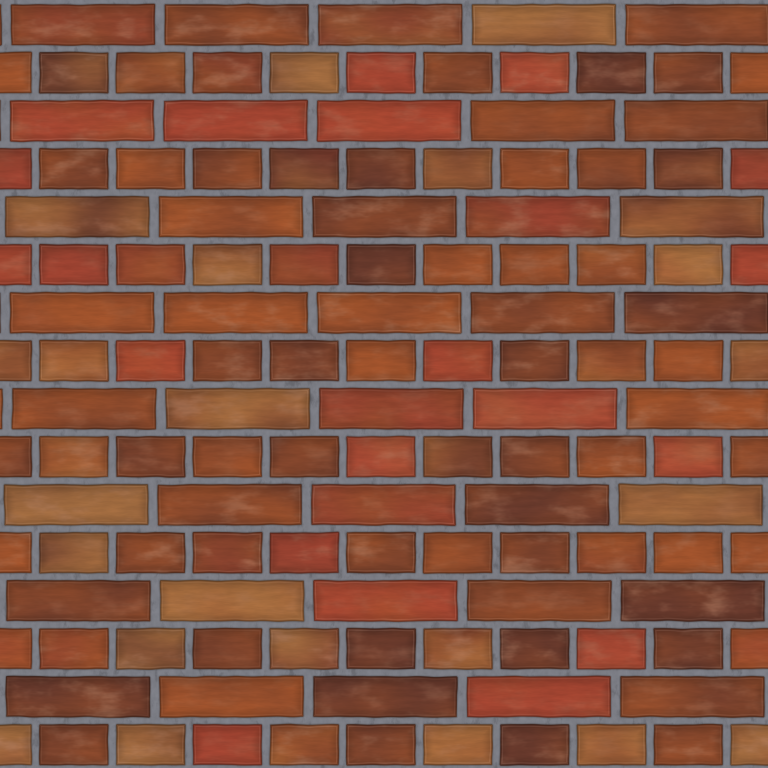
Write a Shadertoy shader that draws this texture.

```glsl
// Weathered red-brown brick wall: rows of long stretchers alternating with short headers.

const float ROWS = 16.0;
const float STRETCHERS = 5.0;          // long bricks per row
const float HEADERS = 10.0;            // short bricks per row
const float HEADER_SHIFT = 0.0462;     // first header joint
const float ROW_SLIP = 0.011;          // random sideways slip of stretcher rows
const float BED_JOINT = 0.0092;        // mortar between rows
const float STRETCHER_JOINT = 0.0125;  // mortar between long bricks
const float HEADER_JOINT = 0.0100;     // mortar between short bricks
const float CORNER = 0.0015;
const float EDGE_WOBBLE = 0.0014;
const float TILT = 0.010;
const float SMOKE = 0.42;              // strength of the pale bloom

const vec3 DARK_BROWN = vec3(0.39, 0.215, 0.165);
const vec3 ORANGE = vec3(0.60, 0.31, 0.165);
const vec3 TAN = vec3(0.63, 0.43, 0.25);
const vec3 RED = vec3(0.64, 0.26, 0.19);
const vec3 BLOOM = vec3(0.68, 0.49, 0.39);
const vec3 MORTAR = vec3(0.485, 0.49, 0.52);
const vec3 MORTAR_DARK = vec3(0.33, 0.33, 0.35);

vec3 hash3(vec2 p) {
    vec3 q = fract(p.xyx * vec3(0.1031, 0.1030, 0.0973));
    q += dot(q, q.yxz + 33.33);
    return fract((q.xxy + q.yzz) * q.zyx);
}

// Gradient noise, about -0.7 to 0.7
float corner(vec2 cell, vec2 offset) {
    float angle = 6.2832 * hash3(cell).x;
    return dot(vec2(cos(angle), sin(angle)), offset);
}

float noise(vec2 p) {
    vec2 i = floor(p), f = p - i;
    vec2 u = f * f * f * (f * (f * 6.0 - 15.0) + 10.0);
    vec2 e = vec2(1.0, 0.0);
    return mix(mix(corner(i, f), corner(i + e, f - e), u.x),
               mix(corner(i + e.yx, f - e.yx), corner(i + 1.0, f - 1.0), u.x), u.y);
}

float fbm(vec2 p) {
    float sum = 0.0, amp = 0.6;
    for (int i = 0; i < 4; i++) {
        sum += amp * noise(p);
        p = p * 2.03 + 17.3;
        amp *= 0.5;
    }
    return sum;
}

float roundBox(vec2 p, vec2 halfSize, float radius) {
    vec2 q = abs(p) - halfSize + radius;
    return length(max(q, 0.0)) + min(max(q.x, q.y), 0.0) - radius;
}

vec3 brickColor(vec2 p, vec2 halfSize, float depth, vec3 tone, vec3 wear) {
    vec2 seed = wear.xy * 60.0 + tone.yz * 37.0;

    // Fired tone, drifting slowly across each brick
    float drift = 0.55 * noise(p * vec2(11.0, 17.0) + seed);
    vec3 color = mix(DARK_BROWN, ORANGE, clamp(tone.x + drift, 0.0, 1.0));
    color = mix(color, TAN, 0.85 * smoothstep(0.68, 1.0, tone.y + 0.3 * drift));
    color = mix(color, RED, 0.85 * smoothstep(0.66, 1.0, tone.z - 0.3 * drift));

    // Pale smoky bloom and fine horizontal streaks
    float cloud = smoothstep(-0.08, 0.5, fbm(p * vec2(20.0, 42.0) + seed.yx));
    color = mix(color, BLOOM, SMOKE * (0.35 + 0.9 * wear.z) * cloud);
    color *= 1.0 + 0.11 * fbm(p * vec2(34.0, 190.0) + seed);

    // Darker border, dark outline and thin worn rim
    color *= mix(0.87, 1.03, smoothstep(0.0, 0.016, depth));
    color *= 1.0 - 0.04 * p.y / halfSize.y;
    float rim = smoothstep(0.0015, 0.003, depth) - smoothstep(0.003, 0.0045, depth);
    color += 0.045 * rim * (0.5 + wear.x);
    return color * mix(0.68, 1.0, smoothstep(0.0, 0.0026, depth));
}

vec3 mortarColor(vec2 uv, float gap) {
    float grain = fbm(uv * vec2(110.0, 85.0));
    float stain = smoothstep(0.08, 0.5, fbm(uv * vec2(75.0, 45.0) + 9.0));
    vec3 color = MORTAR * (1.0 + 0.10 * grain);
    color = mix(color, MORTAR_DARK, 0.5 * stain);
    return color * mix(0.84, 1.0, smoothstep(0.0, 0.0025, gap));
}

void mainImage(out vec4 fragColor, in vec2 fragCoord) {
    vec2 uv = fragCoord / iResolution.xy;

    // Find the row and brick; odd rows from the bottom hold stretchers
    float y = (uv.y + 0.001) * ROWS;
    float row = mod(floor(y), ROWS);
    bool isLong = mod(row, 2.0) > 0.5;
    float count = isLong ? STRETCHERS : HEADERS;
    float shift = isLong ? ROW_SLIP * hash3(vec2(row, 71.0)).x - 0.001 : HEADER_SHIFT;
    float x = (uv.x - shift) * count;
    vec2 id = vec2(mod(floor(x), count), row);
    vec3 tone = hash3(id + 3.7);
    vec3 wear = hash3(id * 1.7 + 41.3);

    // Brick outline, slightly tilted and uneven
    vec2 pitch = 1.0 / vec2(count, ROWS);
    vec2 p = (fract(vec2(x, y)) - 0.5) * pitch;
    vec2 halfSize = 0.5 * (pitch - vec2(isLong ? STRETCHER_JOINT : HEADER_JOINT, BED_JOINT));
    vec2 q = p + vec2(-p.y, p.x) * TILT * (wear.y - 0.5);
    float wobble = EDGE_WOBBLE * noise(p * 38.0 + wear.xz * 50.0);
    float dist = roundBox(q, halfSize, CORNER) + wobble;

    float soft = max(0.8 / iResolution.y, 0.0008);
    float mortar = smoothstep(-soft, soft, dist);
    vec3 color = mix(brickColor(p, halfSize, -dist, tone, wear), mortarColor(uv, dist), mortar);
    fragColor = vec4(color, 1.0);
}
```
